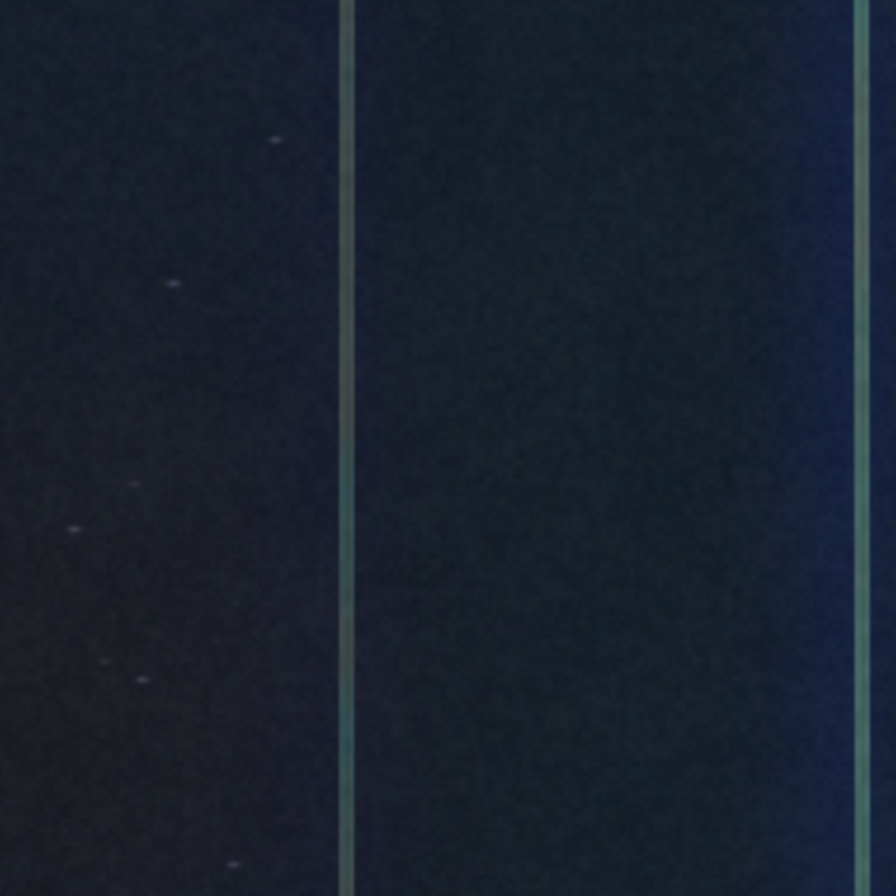
A three.js fragment shader for this texture:

```glsl
// Dark blue panel crossed by two thin pale vertical lines, with a blue sheen and fine grain.
varying vec2 vUv;

float hash(vec2 p) {
  p = fract(p * vec2(123.34, 456.21));
  p += dot(p, p + 45.32);
  return fract(p.x * p.y);
}

float noise(vec2 p) {
  vec2 i = floor(p), f = fract(p);
  f = f * f * (3.0 - 2.0 * f);
  return mix(mix(hash(i), hash(i + vec2(1.0, 0.0)), f.x),
             mix(hash(i + vec2(0.0, 1.0)), hash(i + vec2(1.0, 1.0)), f.x), f.y);
}

void main() {
  vec2 uv = vUv;

  // Vertical lines: 0.575 apart, the first at 0.387
  float column = (uv.x - 0.387) / 0.575 + 0.5;
  float id = floor(column);
  float d = (fract(column) - 0.5) * 0.575;
  float strength = clamp(id, 0.0, 1.0);
  d += mix(-0.0005, 0.0012, strength) * (uv.y - 0.5);

  // Base with a warm lower left corner and a green tint in the middle
  vec3 color = vec3(0.088, 0.119, 0.172);
  color += vec3(0.022, -0.002, -0.026) * exp(-5.0 * dot(uv - vec2(0.03, 0.2), uv - vec2(0.03, 0.2)));
  color += vec3(-0.006, 0.006, -0.004) * exp(-14.0 * pow(uv.x - 0.68, 2.0));

  // Blue sheen, wider on the left of each line
  float reach = d < 0.0 ? 0.095 : 0.05;
  float sheen = exp(-d * d / (reach * reach)) * (0.85 + 0.3 * noise(uv * vec2(4.0, 6.0)));
  color += mix(vec3(0.004, -0.002, 0.024), vec3(0.0, 0.012, 0.078), strength) * sheen;

  // Soft mottling and fine grain
  color += 0.010 * (noise(uv * 14.0) - 0.5);
  color += 0.018 * (noise(uv * 95.0 + 7.0) - 0.5);
  color += 0.016 * (noise(uv * 190.0 + 31.0) - 0.5);
  color += 0.010 * (vec3(noise(uv * 70.0), noise(uv * 70.0 + 19.0), noise(uv * 70.0 + 53.0)) - 0.5);

  // Faint dust, mostly low on the left
  for (int i = 0; i < 7; i++) {
    float k = float(i);
    vec2 at = vec2(hash(vec2(k, 1.7)) * 0.36, pow(hash(vec2(k, 5.3)), 1.6) * 0.85);
    vec2 offset = (uv - at) / vec2(0.007, 0.004);
    color += vec3(0.16, 0.14, 0.18) * (0.3 + 0.7 * hash(vec2(k, 9.1))) * exp(-dot(offset, offset));
  }

  // Line body with a faint dark core and tint drifting along its length
  float body = 1.0 - smoothstep(0.0055, 0.0115, abs(d));
  float core = exp(-pow((d - 0.001) / 0.0025, 2.0));
  float drift = noise(vec2(id * 5.0 + 2.0, uv.y * 11.0));
  vec3 lineColor = mix(vec3(0.23, 0.30, 0.32), vec3(0.29, 0.40, 0.39), strength);
  lineColor += mix(vec3(-0.03, 0.02, 0.01), vec3(0.04, 0.0, -0.02), drift);
  lineColor += 0.04 * (noise(vec2(uv.x * 90.0, uv.y * 60.0)) - 0.5);
  lineColor *= 1.0 - 0.08 * core;
  color = mix(color, lineColor, body * 0.95);

  gl_FragColor = vec4(color, 1.0);
}
```
